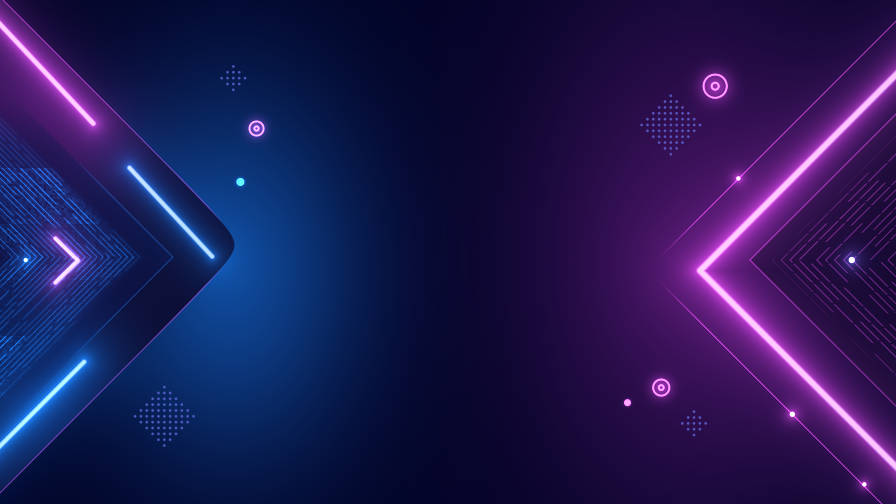
Write a WebGL 1 fragment shader that draws this background.

```glsl
precision highp float;
// Neon chevrons facing each other across a dark blue-to-violet backdrop.
// Panels come from chevron distances, light bars from segment distances,
// and the circuit texture from hashed dashes along nested chevrons.
uniform vec2 u_resolution;

// Palette
const vec3 NIGHT = vec3(0.006, 0.01, 0.145);
const vec3 BLUE_HAZE = vec3(0.05, 0.26, 0.43);
const vec3 VIOLET_HAZE = vec3(0.22, 0.055, 0.2);
const vec3 PANEL = vec3(0.045, 0.04, 0.18);
const vec3 PANEL_VIOLET = vec3(0.22, 0.08, 0.36);
const vec3 PANEL_BLUE = vec3(0.01, 0.12, 0.22);
const vec3 INNER_LEFT = vec3(0.04, 0.07, 0.27);
const vec3 INNER_RIGHT = vec3(0.08, 0.035, 0.19);
const vec3 PINK = vec3(0.93, 0.3, 0.86);
const vec3 CYAN = vec3(0.08, 0.58, 1.0);
const vec3 DOT_BLUE = vec3(0.38, 0.4, 0.85);

// Layout, in canvas heights from the lower left
const vec2 LEFT_TIP = vec2(0.493, 0.514);
const vec2 LEFT_INNER = vec2(0.343, 0.49);
const vec2 RIGHT_TIP = vec2(1.389, 0.463);
const vec2 RIGHT_OUTER = vec2(1.285, 0.465);
const vec2 RIGHT_INNER = vec2(1.488, 0.484);
const float ROUNDING = 0.028;
const float HAIRLINE = 0.0009;
const float DOT_PITCH = 0.0116;
const float DASH_PITCH = 0.0125;
const float CIRCUIT_PITCH = 0.0085;

float pixel;

float hash(vec2 c) { return fract(sin(dot(c, vec2(127.1, 311.7))) * 4375.85); }
float fill(float d) { return 1.0 - smoothstep(-pixel, pixel, d); }
float stroke(float d, float w) { return fill(abs(d) - w); }
float blob(vec2 p, vec2 center, vec2 size) {
  vec2 q = (p - center) / size;
  return exp(-dot(q, q));
}

// Distance to a right-angled wedge; side 1 points right, -1 left
float chevron(vec2 p, vec2 tip, float side, float rounding) {
  vec2 q = p - tip;
  return (side * q.x + length(vec2(q.y, rounding))) * 0.7071;
}

float segment(vec2 p, vec2 a, vec2 b) {
  vec2 pa = p - a, ba = b - a;
  return length(pa - ba * clamp(dot(pa, ba) / dot(ba, ba), 0.0, 1.0));
}

// Light tube: pale core and two-stage falloff
vec3 neon(float d, float w, float spread, vec3 tint) {
  vec3 halo = tint * (0.5 * exp(-d / (0.22 * spread)) + 0.3 * exp(-d / spread));
  float core = 1.0 - smoothstep(w * 0.4, w + pixel, d);
  return mix(halo, mix(tint, vec3(1.0), 0.72), core * 0.9);
}

// Diamond-shaped patch of small dots
float dotPatch(vec2 p, vec2 center, float radius) {
  vec2 q = p - center;
  vec2 cell = floor(q / DOT_PITCH + 0.5) * DOT_PITCH;
  return step(abs(cell.x) + abs(cell.y), radius) * fill(length(q - cell) - 0.0026);
}

// Glowing ring with a small bead in the middle
vec3 ring(vec2 p, vec2 center, float r, vec3 tint) {
  float d = length(p - center);
  float lines = stroke(d - r, 0.0018) + stroke(d - r * 0.3, 0.0018);
  return mix(tint, vec3(1.0), 0.3) * lines + tint * 0.45 * exp(-d * d / (r * r * 1.8));
}

vec3 spark(vec2 p, vec2 center, float size, vec3 tint) {
  float d = length(p - center);
  return vec3(0.9 * fill(d - size)) + tint * 0.7 * exp(-d / (size * 2.2));
}

// Broken lines: u runs across them, v along them
float dashes(float u, float v, float pitch, float size, float density) {
  float row = floor(u / pitch);
  float along = v / size + hash(vec2(row, 3.0)) * 7.0;
  float lit = step(1.0 - density, hash(vec2(row, floor(along))));
  float gap = smoothstep(0.5, 0.42, abs(fract(along) - 0.5));
  return lit * gap * stroke((fract(u / pitch) - 0.5) * pitch, HAIRLINE);
}

vec3 leftSide(vec3 col, vec2 p) {
  // Outer panel and rim
  float outer = chevron(p, LEFT_TIP, 1.0, ROUNDING);
  vec3 panel = mix(PANEL, PANEL_VIOLET, blob(p, vec2(0.05, 0.78), vec2(0.22)));
  panel += PANEL_BLUE * blob(p, vec2(0.06, 0.23), vec2(0.17));
  col = mix(col, panel, fill(outer) * 0.95);
  col += PINK * 0.5 * stroke(outer, HAIRLINE) * smoothstep(0.03, 0.09, abs(p.y - LEFT_TIP.y));

  // Inner panel with circuit dashes and grain
  float inner = chevron(p, LEFT_INNER, 1.0, 0.0);
  float dy = abs(p.y - LEFT_INNER.y);
  col = mix(col, INNER_LEFT, fill(inner) * 0.6 * smoothstep(0.34, 0.2, dy));
  col += CYAN * 0.35 * stroke(inner, HAIRLINE) * smoothstep(0.22, 0.12, dy);
  float block = hash(floor(vec2(inner * 22.0, p.y * 9.0)));
  float zone = smoothstep(-0.035, -0.06, inner) * smoothstep(-0.27, -0.19, inner);
  float circuit = (0.2 + 0.45 * block) * dashes(inner, p.y, CIRCUIT_PITCH, 0.09, 0.75);
  col += CYAN * zone * (circuit + 0.05 + 0.18 * block * hash(floor(p * 230.0)));

  // Light bars
  col += neon(segment(p, vec2(-0.03, 0.984), vec2(0.185, 0.755)), 0.0055, 0.055, PINK);
  col += neon(segment(p, vec2(0.257, 0.667), vec2(0.421, 0.491)), 0.005, 0.038, CYAN);
  col += neon(segment(p, vec2(-0.03, 0.085), vec2(0.167, 0.282)), 0.005, 0.055, CYAN);
  vec2 q = vec2(p.x, abs(p.y - 0.483));
  col += neon(segment(q, vec2(0.155, 0.0), vec2(0.11, 0.044)), 0.0045, 0.028, PINK);
  return col + spark(p, vec2(0.051, 0.484), 0.004, CYAN);
}

vec3 rightSide(vec3 col, vec2 p) {
  // Inner panel with dashed nested lines
  float inner = chevron(p, RIGHT_INNER, -1.0, 0.0);
  float zone = smoothstep(-0.02, -0.06, inner) * smoothstep(-0.27, -0.2, inner);
  col = mix(col, INNER_RIGHT, fill(inner) * 0.85);
  col += PINK * 0.4 * zone * dashes(inner, p.y, DASH_PITCH, 0.04, 0.7);
  col += PINK * 0.5 * stroke(inner, HAIRLINE);

  // Outer hairline, fading at its tip
  float outer = chevron(p, RIGHT_OUTER, -1.0, 0.0);
  col += PINK * 0.65 * stroke(outer, HAIRLINE) * smoothstep(0.01, 0.12, abs(p.y - RIGHT_OUTER.y));

  // Main light tube and sparks
  vec2 q = vec2(p.x - RIGHT_TIP.x, abs(p.y - RIGHT_TIP.y));
  col += neon(segment(q, vec2(0.0), vec2(0.6)), 0.0075, 0.075, PINK);
  col += spark(p, vec2(1.465, 0.646), 0.004, PINK) + spark(p, vec2(1.572, 0.178), 0.005, PINK);
  col += spark(p, vec2(1.715, 0.039), 0.004, PINK);
  return col + spark(p, vec2(1.69, 0.484), 0.006, DOT_BLUE);
}

void main() {
  vec2 p = gl_FragCoord.xy / u_resolution.y;
  pixel = 0.7 / u_resolution.y;
  vec3 col = NIGHT + BLUE_HAZE * blob(p, vec2(0.46), vec2(0.26, 0.38));
  col += VIOLET_HAZE * blob(p, vec2(1.37, 0.5), vec2(0.33, 0.54));
  col = p.x < 0.889 ? leftSide(col, p) : rightSide(col, p);

  // Floating ornaments
  float dots = dotPatch(p, vec2(0.463, 0.845), 0.03) + dotPatch(p, vec2(0.326, 0.174), 0.062);
  dots += dotPatch(p, vec2(1.331, 0.752), 0.058) + dotPatch(p, vec2(1.377, 0.16), 0.027);
  col = mix(col, DOT_BLUE, 0.8 * dots);
  col += ring(p, vec2(0.509, 0.745), 0.014, PINK) + ring(p, vec2(1.419, 0.829), 0.023, PINK);
  col += ring(p, vec2(1.312, 0.231), 0.016, PINK) + ring(p, vec2(1.245, 0.201), 0.005, PINK);
  col += ring(p, vec2(0.477, 0.639), 0.006, CYAN);
  gl_FragColor = vec4(min(col, 1.0), 1.0);
}
```
